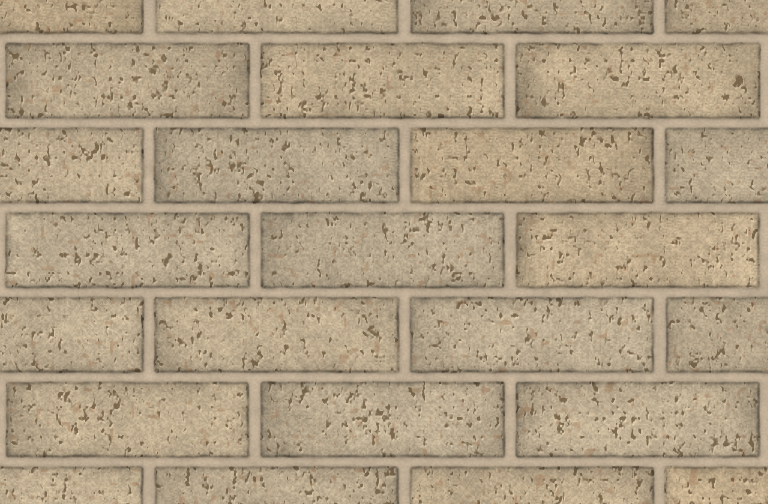
Write a Shadertoy shader that draws this texture.

```glsl
// Sandy buff brick wall in running bond with pale recessed mortar.
// Each brick is a rounded box distance field with worn edges; layered value
// noise adds pits, grain and stains. One unit of length is one brick pitch.

#define BRICKS_ACROSS 3.01
#define ROW_HEIGHT 0.332
#define FIRST_JOINT 0.1645
#define ROW_SHIFT 0.585
#define JOINT vec2(0.039, 0.035)
#define CORNER 0.012
#define EDGE_WOBBLE 0.007
#define PIT_DEPTH 0.85
#define GRAIN 0.17
#define BRICK_COLOR vec3(0.745, 0.672, 0.556)
#define PIT_COLOR vec3(0.440, 0.365, 0.260)
#define MORTAR_COLOR vec3(0.765, 0.692, 0.595)

float hash(vec2 p) {
    return fract(sin(dot(p, vec2(127.1, 311.7))) * 43758.5453);
}

float noise(vec2 p) {
    vec2 i = floor(p), f = fract(p);
    f = f * f * (3.0 - 2.0 * f);
    return mix(mix(hash(i), hash(i + vec2(1, 0)), f.x),
               mix(hash(i + vec2(0, 1)), hash(i + vec2(1, 1)), f.x), f.y);
}

float fbm(vec2 p) {
    float sum = 0.0, amp = 0.5;
    for (int i = 0; i < 4; i++) {
        sum += amp * noise(p);
        p = p * 2.03 + 17.3;
        amp *= 0.5;
    }
    return sum / 0.9375;
}

float roundBox(vec2 p, vec2 halfSize, float r) {
    vec2 d = abs(p) - halfSize + r;
    return length(max(d, 0.0)) + min(max(d.x, d.y), 0.0) - r;
}

// Small ragged holes, taller than wide, thinning out in places
float pits(vec2 p) {
    p.x += 0.012 * noise(p * 40.0);
    float n = 0.65 * noise(p * vec2(66.0, 42.0)) + 0.35 * noise(p * vec2(140.0, 95.0) + 31.0);
    float sparse = 0.12 * (noise(p * 9.0 + 5.0) - 0.5);
    return smoothstep(0.65, 0.84, n - sparse);
}

vec3 brickFace(vec2 p, vec2 q, vec2 id, float d) {
    float tone = hash(id + 3.7) - 0.5;
    vec3 col = BRICK_COLOR * (1.0 + 0.07 * tone);
    col *= 1.0 + 0.03 * (hash(id + 8.1) - 0.5) * vec3(1.0, 0.0, -1.5);

    // Cloudy tone, and stains gathered at the brick ends
    col *= 1.0 + 0.16 * (fbm(p * 7.0 + id * 5.0) - 0.5);
    float ends = smoothstep(0.30, 0.48, abs(q.x));
    float stain = hash(id + vec2(sign(q.x) * 0.3, 6.0)) - 0.65;
    col *= 1.0 + 0.42 * ends * stain * fbm(p * vec2(14.0, 9.0));

    // Fine sand grain and rusty specks
    float grain = noise(p * 170.0) - 0.5 + 0.6 * (noise(p * 75.0 + 9.0) - 0.5);
    col *= 1.0 + GRAIN * grain;
    float rust = smoothstep(0.78, 0.95, noise(p * vec2(48.0, 38.0) + 70.0));
    col = mix(col, vec3(0.62, 0.46, 0.33), 0.4 * rust);

    // Pits with a lit lower lip
    float pit = pits(p);
    float lip = max(pits(p + vec2(-0.004, 0.008)) - pit, 0.0);
    col = mix(col, PIT_COLOR, PIT_DEPTH * pit) + 0.07 * lip;

    // Soft dark border and a thin broken arris, heaviest low and right
    float shade = 0.6 + 0.4 * smoothstep(-0.02, 0.02, q.x * 0.3 - q.y);
    float broken = 0.5 + noise(p * 30.0);
    float arris = exp(-pow((d + 0.005) / 0.006, 2.0));
    col *= 1.0 - 0.17 * exp(d / 0.024) * broken;
    return col * (1.0 - 0.25 * arris * shade * broken);
}

vec3 mortar(vec2 p, vec2 q, float d) {
    vec3 col = MORTAR_COLOR * (1.0 + 0.10 * (fbm(p * 22.0) - 0.5));
    col *= 1.0 + 0.07 * (noise(p * 150.0 + 40.0) - 0.5);
    // Contact shadow against the bricks, deeper beneath and beside them
    float side = smoothstep(-0.12, -0.16, q.y);
    return col * (1.0 - (0.15 + 0.08 * side) * exp(-max(d, 0.0) / 0.006));
}

void mainImage(out vec4 fragColor, in vec2 fragCoord) {
    float pixel = BRICKS_ACROSS / iResolution.x;
    vec2 p = fragCoord * pixel;

    // Brick index and position from the brick centre
    float y = (p.y - FIRST_JOINT) / ROW_HEIGHT;
    float row = floor(y);
    float x = p.x - ROW_SHIFT * mod(row, 2.0);
    vec2 id = vec2(floor(x), row);
    vec2 q = vec2(fract(x) - 0.5, (fract(y) - 0.5) * ROW_HEIGHT);

    // Worn outline, slightly different length for each brick
    vec2 halfSize = 0.5 * (vec2(1.0, ROW_HEIGHT) - JOINT);
    halfSize.x -= 0.005 * hash(id + 1.3);
    float d = roundBox(q, halfSize, CORNER);
    d += EDGE_WOBBLE * (fbm(p * 20.0 + 4.0) - 0.5);

    float face = 1.0 - smoothstep(-pixel, pixel, d);
    vec3 col = mix(mortar(p, q, d), brickFace(p, q, id, min(d, 0.0)), face);
    fragColor = vec4(clamp(col, 0.0, 1.0), 1.0);
}
```
